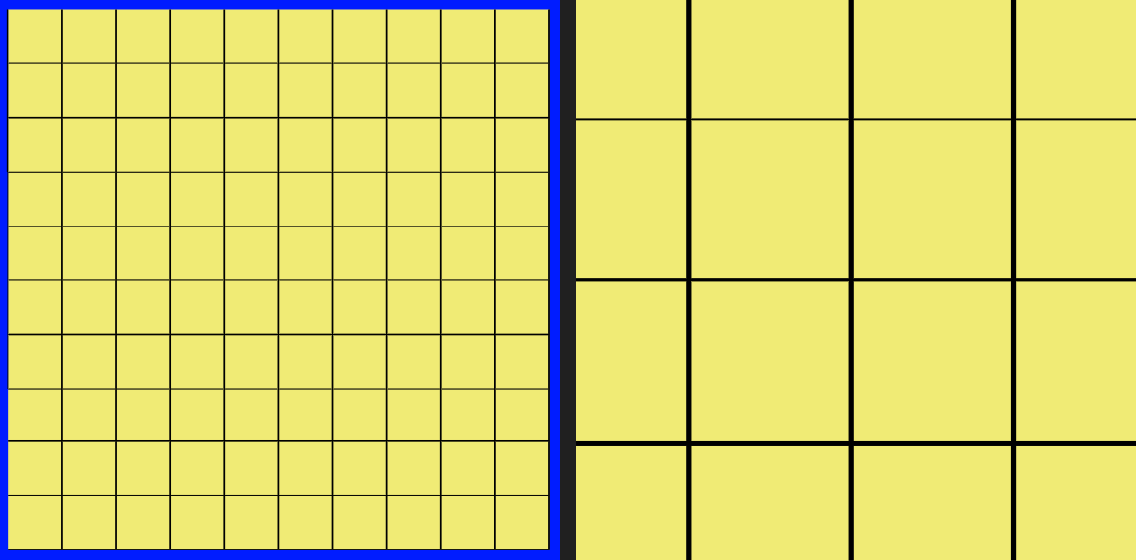
Left, the full canvas; right, a detail of the centre.
A WebGL 2 fragment shader for this pattern:

```glsl
#version 300 es
precision highp float;
// A ten by ten grid of black lines on a pale yellow panel with a blue border.
// Columns are evenly ruled; rows vary slightly in weight and spacing. Lines
// are antialiased by the exact overlap of each stroke with the pixel.
uniform vec2 u_resolution;
out vec4 fragColor;

const vec3 BORDER_BLUE  = vec3(0.0, 0.11, 1.0);
const vec3 PANEL_YELLOW = vec3(0.94, 0.92, 0.46);
const vec3 LINE_BLACK   = vec3(0.0);

const int   CELLS        = 10;
const float UNIT         = 1.0 / 768.0;  // layout unit, as a share of the canvas
const vec2  PANEL_MIN    = vec2(11.2, 14.0);
const vec2  PANEL_MAX    = vec2(753.5, 755.0);
const vec2  GRID_ORIGIN  = vec2(10.7, 14.4);
const vec2  CELL_SIZE    = vec2(74.22, 74.12);
const float COLUMN_WIDTH = 2.4;

// Weight and drift of the row lines, from the bottom up.
const float ROW_WIDTH[CELLS] = float[](1.2, 1.4, 2.3, 1.5, 2.3, 1.5, 0.9, 1.5, 2.3, 1.5);
const float ROW_DRIFT[CELLS] = float[](0.0, 0.0, 0.8, -2.3, -1.6, -0.9, -1.7, -1.5, -0.8, 0.0);

// Left edge line: thins in steps and fades out in the lowest rows.
const float LEFT_EDGE_X     = 11.4;
const float LEFT_WIDTH_HIGH = 2.0;
const float LEFT_WIDTH_MID  = 1.2;
const float LEFT_STEP_HIGH  = 531.5;
const float LEFT_STEP_LOW   = 234.5;

// Share of a pixel of size px, centred on p, covered by the span lo..hi.
float spanCoverage(float p, float lo, float hi, float px) {
    return clamp((min(p + 0.5 * px, hi) - max(p - 0.5 * px, lo)) / px, 0.0, 1.0);
}

float lineCoverage(float p, float center, float width, float px) {
    return spanCoverage(p, center - 0.5 * width, center + 0.5 * width, px);
}

float columnLines(float x, float px) {
    float index = clamp(round((x - GRID_ORIGIN.x) / CELL_SIZE.x), 1.0, float(CELLS));
    return lineCoverage(x, GRID_ORIGIN.x + index * CELL_SIZE.x, COLUMN_WIDTH, px);
}

float rowLines(float y, float px) {
    float ink = 0.0;
    for (int i = 0; i < CELLS; i++) {
        float center = GRID_ORIGIN.y + float(i) * CELL_SIZE.y + ROW_DRIFT[i];
        ink = max(ink, lineCoverage(y, center, ROW_WIDTH[i], px));
    }
    return ink;
}

float leftEdgeLine(vec2 p, float px) {
    float width = p.y > LEFT_STEP_HIGH ? LEFT_WIDTH_HIGH
                : p.y > LEFT_STEP_LOW  ? LEFT_WIDTH_MID : 0.0;
    return spanCoverage(p.x, LEFT_EDGE_X - width, LEFT_EDGE_X, px);
}

void main() {
    // Centre the square layout on the canvas.
    float side = min(u_resolution.x, u_resolution.y);
    vec2 uv = (gl_FragCoord.xy - 0.5 * u_resolution) / side + 0.5;
    vec2 p = uv / UNIT;
    float px = 1.0 / (side * UNIT);

    // Panel on the border.
    float insideX = spanCoverage(p.x, PANEL_MIN.x, PANEL_MAX.x, px);
    float insideY = spanCoverage(p.y, PANEL_MIN.y, PANEL_MAX.y, px);
    vec3 color = mix(BORDER_BLUE, PANEL_YELLOW, insideX * insideY);

    // Ruled lines, kept within the panel.
    float columns = columnLines(p.x, px) * insideY;
    float rows = rowLines(p.y, px) * insideX;
    float leftEdge = leftEdgeLine(p, px) * insideY;
    float ink = max(max(columns, rows), leftEdge);

    fragColor = vec4(mix(color, LINE_BLACK, ink), 1.0);
}
```
